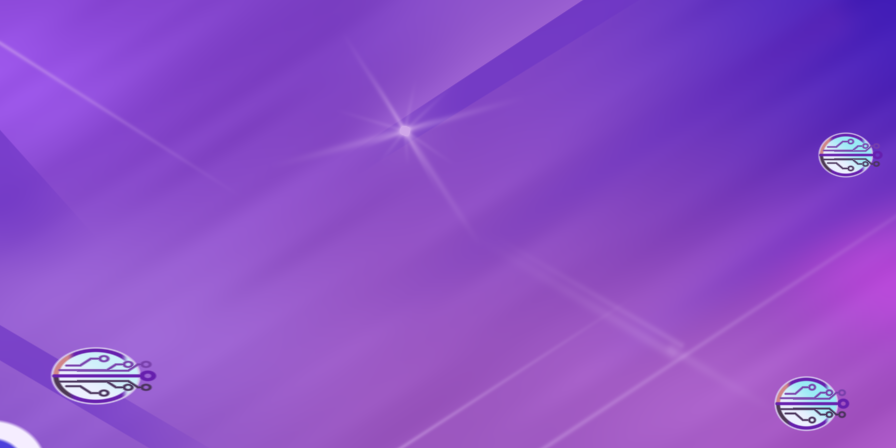
This background is drawn by a Shadertoy shader. Its source:

```glsl
float hash(vec2 p) {
    vec3 h = fract(p.xyx * 0.1031);
    h += dot(h, h.yzx + 33.33);
    return fract((h.x + h.y) * h.z);
}

float noise(vec2 p) {
    vec2 i = floor(p), f = fract(p);
    f = f * f * (3.0 - 2.0 * f);
    return mix(mix(hash(i), hash(i + vec2(1, 0)), f.x),
               mix(hash(i + vec2(0, 1)), hash(i + 1.0), f.x), f.y);
}

float blob(vec2 p, vec2 center, vec2 size) {
    vec2 q = (p - center) / size;
    return exp(-dot(q, q));
}

// Signed distance to a line, positive on its left
float side(vec2 p, vec2 a, vec2 b) {
    vec2 d = normalize(b - a), q = p - a;
    return d.x * q.y - d.y * q.x;
}

float along(vec2 p, vec2 a, vec2 b) {
    return clamp(dot(p - a, b - a) / dot(b - a, b - a), 0.0, 1.0);
}

float segment(vec2 p, vec2 a, vec2 b) {
    return length(p - mix(a, b, along(p, a, b)));
}

// Glowing line that fades from a to b
float ray(vec2 p, vec2 a, vec2 b, float width) {
    float s = segment(p, a, b) / width;
    return exp(-s * s) * (1.0 - along(p, a, b));
}

// Bent conductor ending in a small ring
float trace(vec2 q, vec2 start, float bend, vec2 end) {
    vec2 knee = vec2(bend, start.y), turn = vec2(bend + end.y - start.y, end.y);
    float d = min(segment(q, start, knee), segment(q, knee, turn));
    d = min(d, segment(q, turn, end - vec2(0.09, 0)));
    return min(d, abs(length(q - end) - 0.09));
}

vec3 background(vec2 p) {
    float left = smoothstep(0.0, 1.0, p.x), right = smoothstep(1.1, 2.1, p.x);
    vec3 low = mix(vec3(0.55, 0.34, 0.80), vec3(0.60, 0.33, 0.74), left);
    low = mix(low, vec3(0.66, 0.33, 0.77), right);
    vec3 high = mix(vec3(0.53, 0.27, 0.83), vec3(0.49, 0.26, 0.77), left);
    high = mix(high, vec3(0.25, 0.11, 0.72), right);
    vec3 col = mix(low, high, smoothstep(0.0, 1.05, p.y));
    col = mix(col, vec3(0.64, 0.36, 0.95), 0.75 * blob(p, vec2(0, 0.83), vec2(0.26, 0.17)));
    col = mix(col, vec3(0.65, 0.44, 0.86), 0.7 * blob(p, vec2(0.25, 0.28), vec2(0.4, 0.2)));
    col = mix(col, vec3(0.75, 0.27, 0.86), 0.8 * blob(p, vec2(2, 0.37), vec2(0.24, 0.15)));
    col = mix(col, vec3(0.69, 0.41, 0.81), 0.6 * blob(p, vec2(1.55, 0.14), vec2(0.35, 0.18)));

    // Soft diagonal folds
    vec2 fold = mat2(0.84, -0.55, 0.55, 0.84) * p;
    col += 0.05 * (noise(fold * vec2(1.3, 9) + 7.0) - 0.5);
    col += 0.03 * (noise(fold * vec2(2.5, 24) + 31.0) - 0.5);
    float shade = ray(p, vec2(1.85, 0.95), vec2(0.8, 0.27), 0.055);
    shade += ray(p, vec2(2.05, 0.64), vec2(1.3, 0.17), 0.05);
    return mix(col, vec3(0.38, 0.16, 0.73), 0.55 * shade);
}

vec3 addPanels(vec3 col, vec2 p, float px) {
    // Bright wedge beside a dark band
    float upper = side(p, vec2(0.83, 0.69), vec2(1.302, 1));
    float lower = side(p, vec2(1.04, 0.76), vec2(1.427, 1));
    float above = smoothstep(-px, px, upper);
    float wedge = above * smoothstep(0.72, 1.1, p.x) * exp(-max(upper, 0.0) * 4.0);
    col = mix(col, vec3(0.65, 0.42, 0.84), 0.75 * wedge);
    float dark = (1.0 - above) * smoothstep(-px, px, lower) * smoothstep(0.78, 1.05, p.x);

    // Dark folds at the left
    float corner = smoothstep(px, -px, side(p, vec2(0, 0.71), vec2(0.17, 0.52)));
    dark += corner * smoothstep(0.36, 0.56, p.y) * smoothstep(0.24, 0.0, p.x);
    float stripe = abs(side(p, vec2(0, 0.235), vec2(0.4, 0)));
    dark += smoothstep(px, -px, stripe - 0.034) * smoothstep(0.6, 0.1, p.x);
    col = mix(col, vec3(0.43, 0.21, 0.77), 0.7 * min(dark, 1.0));

    // Pale rim in the lower corner
    float rim = length((p + vec2(0.02, 0.04)) / vec2(0.12, 0.1));
    col = mix(col, vec3(0.96, 0.93, 1), smoothstep(1.06, 0.96, rim));
    return mix(col, vec3(0.30, 0.25, 0.86), smoothstep(0.66, 0.56, rim));
}

float lightLines(vec2 p) {
    float light = 0.42 * ray(p, vec2(0, 0.904), vec2(0.54, 0.56), 0.005);
    light += 0.4 * ray(p, vec2(0.88, -0.01), vec2(1.42, 0.34), 0.005);
    light += 0.32 * ray(p, vec2(1.2, -0.01), vec2(2.4, 0.78), 0.006);
    light += 0.2 * ray(p, vec2(1.5, 0.21), vec2(1.05, 0.48), 0.013);
    light += 0.2 * ray(p, vec2(1.52, 0.23), vec2(1.09, 0.48), 0.008);
    light += 0.18 * ray(p, vec2(1.5, 0.22), vec2(1.75, 0.07), 0.012);

    // Star with uneven rays
    vec2 q = p - vec2(0.904, 0.708), o = vec2(0);
    light += 0.3 * ray(q, o, vec2(-0.14, 0.22), 0.006);
    light += 0.32 * ray(q, o, vec2(0.17, -0.26), 0.008);
    light += 0.34 * ray(q, o, vec2(-0.3, -0.08), 0.009);
    light += 0.34 * ray(q, o, vec2(0.27, 0.075), 0.008);
    for (int i = 0; i < 10; i++) {
        float angle = 0.628 * float(i) + 0.5 * hash(vec2(i, 3));
        float reach = 0.07 + 0.1 * hash(vec2(i, 8));
        light += 0.17 * ray(q, o, reach * vec2(cos(angle), sin(angle)), 0.005);
    }
    return light + 0.3 * blob(q, o, vec2(0.015)) + 0.1 * blob(q, o, vec2(0.08));
}

// Oval badge crossed by conductors
vec3 addBadge(vec3 col, vec2 q, vec3 tint, float aa) {
    float r = length(q), top = step(0.0, q.y);
    vec3 ink = vec3(0.40, 0.12, 0.68);
    vec3 face = mix(tint, vec3(0.93, 0.94, 1), smoothstep(0.7, -0.7, q.x + q.y));
    vec3 edge = mix(vec3(0.30, 0.22, 0.32), vec3(0.82, 0.52, 0.53), top);
    edge = mix(ink, edge, smoothstep(0.45, 0.65, -q.x));
    face = mix(face, edge, smoothstep(-aa, aa, r - 0.83) * smoothstep(0.75, 0.55, q.x));
    face = mix(face, vec3(0.84, 0.78, 0.93), smoothstep(-aa, aa, r - 0.95));
    col = mix(col, face, smoothstep(aa, -aa, r - 1.0));
    vec2 m = vec2(q.x, abs(q.y));
    float wire = trace(m, vec2(-0.65, 0.36), -0.35, vec2(0.18, 0.6));
    wire = min(wire, trace(m, vec2(-0.8, 0.2), 0.25, vec2(0.72, 0.4)));
    wire = min(wire, trace(m, vec2(-0.4, 0.18), 0.72, vec2(1.12, 0.4)));
    vec3 metal = mix(vec3(0.29, 0.20, 0.36), vec3(0.47, 0.25, 0.67), top);
    col = mix(col, metal, smoothstep(aa, -aa, wire - 0.035));
    float core = min(segment(q, vec2(-0.92, 0), vec2(1.03, 0)), abs(length(q - vec2(1.16, 0)) - 0.13));
    return mix(col, ink, smoothstep(aa, -aa, core - 0.055));
}

void mainImage(out vec4 fragColor, in vec2 fragCoord) {
    vec2 p = fragCoord / iResolution.xy * vec2(2, 1);
    float px = 1.0 / iResolution.y;
    vec3 col = addPanels(background(p), p, px);
    col = mix(col, vec3(0.85, 0.70, 0.93), min(lightLines(p), 0.9));
    vec4 badges[3] = vec4[3](vec4(0.214, 0.161, 0.1, 0.064),
        vec4(1.888, 0.654, 0.061, 0.05), vec4(1.8, 0.099, 0.071, 0.061));
    for (int i = 0; i < 3; i++) {
        vec4 b = badges[i];
        vec3 tint = mix(vec3(0.6, 0.92, 0.96), vec3(0.8, 0.94, 0.98), float(i == 0));
        col = addBadge(col, (p - b.xy) / b.zw, tint, px / b.w);
    }
    fragColor = vec4(clamp(col, 0.0, 1.0), 1);
}
```
